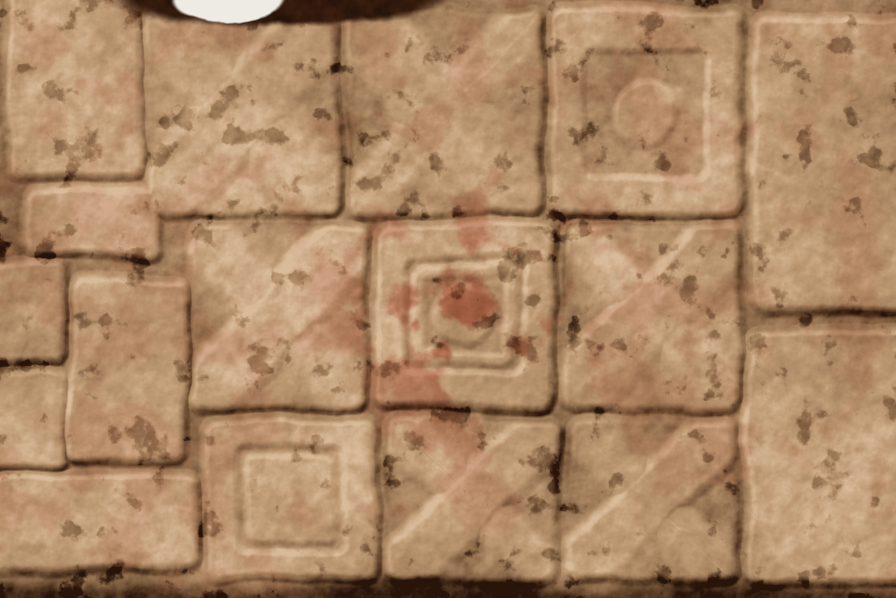
This pattern is drawn by a Shadertoy shader. Its source:

```glsl
// Weathered limestone wall with a three by three grid of carved crosses and nested squares

const vec2 LIGHT = vec2(-0.5, 0.86);
const int SIDE_COUNT = 8;

// Plain blocks beside the carved grid: left, bottom, right, top
const vec4 SIDE_BLOCKS[SIDE_COUNT] = vec4[SIDE_COUNT](
    vec4(0.015, 0.703, 0.236, 1.05), vec4(0.043, 0.566, 0.270, 0.684),
    vec4(-0.05, 0.398, 0.107, 0.560), vec4(0.117, 0.232, 0.316, 0.531),
    vec4(-0.05, 0.219, 0.117, 0.385), vec4(-0.05, 0.049, 0.335, 0.209),
    vec4(1.262, 0.482, 1.60, 0.970), vec4(1.250, 0.027, 1.60, 0.453));

// Stone tones from deep shadow to highlight
const vec3 TONES[6] = vec3[6](
    vec3(0.16, 0.08, 0.04), vec3(0.35, 0.24, 0.15), vec3(0.52, 0.39, 0.27),
    vec3(0.65, 0.51, 0.37), vec3(0.75, 0.61, 0.46), vec3(0.85, 0.73, 0.60));

float hash(vec2 p) {
    vec3 a = fract(p.xyx * 0.1031);
    a += dot(a, a.yzx + 33.33);
    return fract((a.x + a.y) * a.z);
}

float noise(vec2 p) {
    vec2 i = floor(p), f = fract(p);
    f = f * f * (3.0 - 2.0 * f);
    return mix(mix(hash(i), hash(i + vec2(1, 0)), f.x),
               mix(hash(i + vec2(0, 1)), hash(i + 1.0), f.x), f.y);
}

float fbm(vec2 p) {
    float sum = 0.0, amp = 0.52;
    for (int i = 0; i < 5; i++) {
        sum += amp * noise(p);
        p = mat2(1.6, 1.2, -1.2, 1.6) * p + 17.3;
        amp *= 0.5;
    }
    return sum;
}

float roundBox(vec2 p, vec2 size, float radius) {
    vec2 d = abs(p) - size + radius;
    return length(max(d, 0.0)) + min(max(d.x, d.y), 0.0) - radius;
}

float fill(float d, float soft) { return smoothstep(soft, -soft, d); }

// Sunken square holding a raised plate (row 0) or disc; the middle row gains a ridge
float nestedSquare(vec2 q, float s, float row) {
    float plate = row < 0.5 ? roundBox(q, vec2(0.54 * s), 0.1 * s) : length(q) - 0.34 * s;
    float ridge = abs(roundBox(q, vec2(0.51 * s), 0.12 * s)) - 0.07 * s;
    float h = 1.0 - 0.5 * fill(roundBox(q, vec2(0.66 * s), 0.12 * s), 0.008);
    h += 0.42 * fill(plate, 0.008);
    return row == 1.0 ? h + 0.4 * fill(ridge, 0.008) : h;
}

// Two crossing bars, the leading one broader and higher; wedges between are cut back
float crossedBars(vec2 u, float s, float lean, float seed) {
    float leading = abs(u.x - lean * u.y) * 0.707 - 0.35 * s;
    float crossing = abs(u.x + lean * u.y) * 0.707 - (0.19 + 0.1 * seed) * s;
    float bars = max(fill(leading, 0.012), 0.8 * fill(crossing, 0.014));
    float wedge = 0.25 + 0.4 * hash(vec2(seed * 91.0, step(abs(u.x), abs(u.y)) + 2.0 * step(0.0, u.x + u.y)));
    return mix(wedge, 1.0, bars);
}

// Returns height above the mortar and distance to the nearest stone edge
vec2 wallRelief(vec2 p) {
    vec2 w = p + 0.028 * (vec2(fbm(p * 7.0), fbm(p * 7.0 + 40.0)) - 0.5);
    vec2 surface = vec2(0.0, 1.0);
    for (int i = 0; i < SIDE_COUNT; i++) {
        vec4 b = SIDE_BLOCKS[i];
        float d = roundBox(w - 0.5 * (b.xy + b.zw), 0.5 * (b.zw - b.xy), 0.018);
        surface = vec2(max(surface.x, fill(d, 0.011)), min(surface.y, abs(d)));
    }
    for (int i = 0; i < 9; i++) {
        float row = float(i / 3), col = float(i % 3);
        float left = 0.34 - 0.0015 * row - 0.0255 * row * row;
        float pitch = (1.242 + 0.004 * row - left) / 3.0;
        vec2 size = vec2(0.5 * pitch - 0.008, 0.137 + 0.018 * row);
        vec2 q = w - vec2(left + (col + 0.5) * pitch, 0.164 + 0.29 * row + 0.017 * row * row);
        float seed = hash(vec2(col + 3.0, row + 7.0));
        float s = min(size.x, size.y);
        float d = roundBox(q, size, 0.022);
        float lean = row == 2.0 && col == 1.0 ? -1.0 : 1.0;
        float carving = row == col ? nestedSquare(q, s, row)
                                   : crossedBars(q / size * s, s, lean, seed);
        surface = vec2(max(surface.x, carving * fill(d, 0.011)), min(surface.y, abs(d)));
    }
    surface.x += 0.5 * (fbm(p * 22.0) - 0.5);
    return surface;
}

vec3 stoneTone(float t) {
    float x = clamp(t, 0.0, 1.0) * 5.0;
    int i = min(int(x), 4);
    return mix(TONES[i], TONES[i + 1], x - float(i));
}

void mainImage(out vec4 fragColor, in vec2 fragCoord) {
    vec2 p = fragCoord / iResolution.y;
    const float e = 0.003;
    vec2 relief = wallRelief(p);
    float slope = (wallRelief(p + e * LIGHT).x - wallRelief(p - e * LIGHT).x) / (2.0 * e);

    // Light, mottling, and dirt gathered in the joints
    float blotch = fbm(p * 5.0 + 9.0), grain = fbm(p * 60.0);
    float tone = mix(0.53, 0.81, smoothstep(0.0, 0.9, relief.x));
    tone += clamp(-slope * 0.006, -0.32, 0.17);
    tone += 0.5 * (blotch - 0.5) + 0.3 * (grain - 0.5);
    tone -= 0.26 * exp(-relief.y / 0.009) * smoothstep(0.25, 0.7, fbm(p * 9.0 + 60.0));
    tone -= 0.35 * smoothstep(0.64, 0.76, fbm(p * 26.0 + 5.0));
    tone -= 0.4 * smoothstep(0.04, 0.0, p.y + 0.02 * (blotch - 0.5));
    vec3 color = stoneTone(tone);

    // Traces of red pigment, strongest around the central square
    float pigment = 0.25 + 0.75 * exp(-30.0 * dot(p - vec2(0.777, 0.47), p - vec2(0.777, 0.47)));
    pigment *= smoothstep(0.48, 0.66, fbm(p * 14.0 + 80.0));
    color *= mix(vec3(1.0), vec3(0.86, 0.62, 0.58), pigment);

    // Broken gap along the top, with daylight beyond
    vec2 rough = p + 0.03 * (vec2(blotch, fbm(p * 12.0)) - 0.5);
    float gap = length((rough - vec2(0.47, 1.005)) / vec2(0.27, 0.045)) - 1.0;
    float daylight = length((rough - vec2(0.38, 1.005)) / vec2(0.09, 0.04)) - 1.0;
    color = mix(color, TONES[0] * (0.7 + grain), fill(gap, 0.15));
    color = mix(color, vec3(0.93, 0.92, 0.89), fill(daylight, 0.06));
    fragColor = vec4(color, 1.0);
}
```
